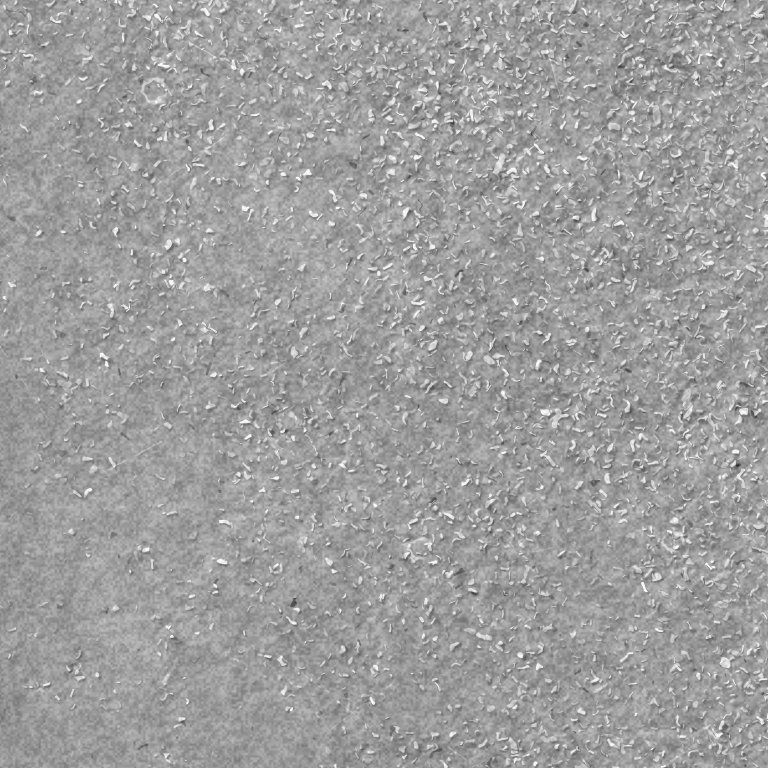
This texture is drawn by a Shadertoy shader. Its source:

```glsl
// Worn grey metal: a softly mottled, grainy plate covered in tiny pale chips.
// Jittered cells scatter chips, pits, scratches and broken rings; a wear map
// thins them toward the lower left and gathers them into clumps.

#define BASE_GREY 0.612
#define GRAIN 0.15
#define MOTTLE 0.15
#define CHIP_LIGHT 0.34
#define CHIP_SHADOW 0.15
#define PIT_DEPTH 0.22
#define SCRATCH_LIGHT 0.17
#define RAGGED 0.006
#define CHIP_CELLS 66.0

vec3 hash3(vec2 p) {
    vec3 q = fract(vec3(p.xyx) * vec3(0.1031, 0.1030, 0.0973));
    q += dot(q, q.yxz + 33.33);
    return fract((q.xxy + q.yzz) * q.zyx);
}

float noise(vec2 p) {
    vec2 cell = floor(p), f = fract(p);
    f = f * f * (3.0 - 2.0 * f);
    float low = mix(hash3(cell).x, hash3(cell + vec2(1, 0)).x, f.x);
    float high = mix(hash3(cell + vec2(0, 1)).x, hash3(cell + vec2(1, 1)).x, f.x);
    return mix(low, high, f.y);
}

float segment(vec2 p, vec2 dir, float halfLength) {
    return length(p - dir * clamp(dot(p, dir), -halfLength, halfLength));
}

// Scattered strokes, one per cell at most: x is the lit face, y its shadow.
// Lengths and radii are ranges in units of the cell.
vec2 strokes(vec2 p, float cells, float seed, float density, vec2 lengths, vec2 radii) {
    float edge = 0.8 * cells / iResolution.y;
    vec2 g = p * cells, home = floor(g), result = vec2(0.0);
    for (int y = -1; y <= 1; y++)
    for (int x = -1; x <= 1; x++) {
        vec2 cell = home + vec2(x, y);
        vec3 place = hash3(cell + seed);
        vec3 form = hash3(cell + seed + 71.7);
        float present = smoothstep(0.0, 0.12, density - place.z);
        float angle = 0.6 + (form.x - 0.5) * 3.14;
        vec2 dir = vec2(cos(angle), sin(angle));
        float halfLength = mix(lengths.x, lengths.y, form.y * form.y);
        float radius = mix(radii.x, radii.y, form.z);
        vec2 offset = g - cell - place.xy;
        vec2 shade = offset + vec2(-0.7, 1.0) * (radius + edge);
        float tone = present * mix(0.35, 1.0, fract(form.z * 7.3 + form.x));
        float lit = 1.0 - smoothstep(-edge, edge, segment(offset, dir, halfLength) - radius);
        float dark = 1.0 - smoothstep(-edge, 2.0 * edge, segment(shade, dir, halfLength) - radius);
        result = max(result, tone * vec2(lit, dark));
    }
    return result;
}

// Sparse circular marks
float rings(vec2 p, float cells) {
    float edge = cells / iResolution.y, result = 0.0;
    vec2 g = p * cells, cell = floor(g);
    vec3 h = hash3(cell + 19.0);
    float radius = mix(0.06, 0.11, fract(h.z * 37.0));
    float d = abs(length(g - cell - 0.2 - 0.6 * h.xy) - radius) - 0.012;
    result = 1.0 - smoothstep(-edge, edge, d);
    return result * step(h.z, 0.2);
}

// Share of cells that carry a mark
float wearMap(vec2 p) {
    float slope = smoothstep(-0.15, 1.35, 0.75 * p.x + 0.7 * p.y);
    float clumps = 0.6 * noise(p * 9.0 + 4.0) + 0.4 * noise(p * 27.0);
    return clamp(0.08 + 0.6 * slope + 0.75 * (clumps - 0.5), 0.03, 0.9);
}

void mainImage(out vec4 fragColor, in vec2 fragCoord) {
    vec2 p = fragCoord / iResolution.y;
    float wear = wearMap(p);

    // Ragged outlines from a small domain warp
    vec2 warp = vec2(noise(p * 150.0), noise(p * 150.0 + 53.0)) - 0.5;
    vec2 q = p + RAGGED * warp;

    // Plate: fine grain, stretched mottle, broad clouds
    vec2 slanted = mat2(0.83, -0.56, 0.56, 0.83) * p;
    float grey = BASE_GREY;
    grey += GRAIN * (noise(p * 330.0) - 0.5);
    grey += MOTTLE * (0.5 + wear) * (noise(slanted * vec2(100.0, 170.0)) - 0.5);
    grey += 0.07 * (noise(q * 48.0 + 7.0) - 0.5);
    grey += 0.05 * (noise(p * 6.0 + 31.0) - 0.5);

    // Chips in three sizes, with their shaded sides
    vec2 chips = strokes(q, CHIP_CELLS, 3.0, wear, vec2(0.06, 0.36), vec2(0.07, 0.17));
    vec2 specks = strokes(q, CHIP_CELLS * 1.5, 211.0, wear * 0.9, vec2(0.05, 0.4), vec2(0.08, 0.18));
    vec2 flakes = strokes(q, CHIP_CELLS * 0.45, 97.0, wear * 0.3, vec2(0.03, 0.3), vec2(0.06, 0.15));
    vec2 marks = max(chips, max(specks * 0.85, flakes * 0.75));
    grey -= CHIP_SHADOW * marks.y * (1.0 - marks.x);
    grey += CHIP_LIGHT * marks.x;

    // Dark pits
    float pits = strokes(q, CHIP_CELLS * 0.9, 401.0, 0.1 + 0.2 * wear, vec2(0.04, 0.4), vec2(0.05, 0.14)).x;
    grey -= PIT_DEPTH * pits * (1.0 - marks.x);

    // Long scratches and rings, broken up by noise
    vec2 bent = p + 0.25 * RAGGED * warp;
    float scratches = strokes(bent, 7.0, 150.0, 0.2 + 0.6 * wear, vec2(0.1, 0.6), vec2(0.003, 0.007)).x;
    float broken = smoothstep(0.2, 0.6, noise(p * 70.0 + 11.0));
    grey += broken * (SCRATCH_LIGHT * scratches + 0.2 * rings(q, 6.0));

    fragColor = vec4(vec3(clamp(grey, 0.0, 0.97)), 1.0);
}
```
